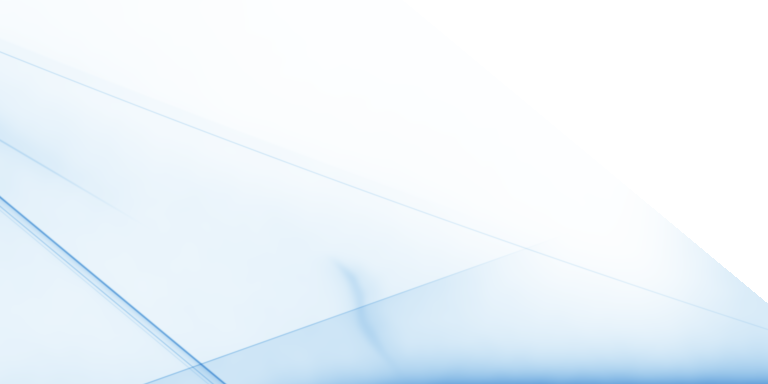
A Shadertoy shader for this background:

```glsl
// Pale blue abstract backdrop: soft glows, thin crossing light lines and a smoky wisp.

vec2 hashGradient(vec2 cell) {
    float angle = 6.2832 * fract(sin(dot(cell, vec2(127.1, 311.7))) * 43758.5);
    return vec2(cos(angle), sin(angle));
}

float gradientNoise(vec2 p) {
    vec2 i = floor(p), f = fract(p);
    vec2 u = f * f * (3.0 - 2.0 * f);
    vec2 e = vec2(0.0, 1.0);
    float low = mix(dot(hashGradient(i), f), dot(hashGradient(i + e.yx), f - e.yx), u.x);
    float high = mix(dot(hashGradient(i + e.xy), f - e.xy), dot(hashGradient(i + 1.0), f - 1.0), u.x);
    return mix(low, high, u.y);
}

// Signed distance to the line through a and b, positive above it when a is left of b
float lineSide(vec2 p, vec2 a, vec2 b) {
    vec2 d = normalize(b - a);
    return d.x * (p.y - a.y) - d.y * (p.x - a.x);
}

float bell(float d, float width) {
    return exp(-d * d / (width * width));
}

void mainImage(out vec4 fragColor, in vec2 fragCoord) {
    // Height is 1, the wide canvas spans x from 0 to 2
    vec2 p = fragCoord / iResolution.xy * vec2(2.0, 1.0);
    float pixel = 1.0 / iResolution.y;
    float hair = max(0.0022, 0.6 * pixel);
    float grain = gradientNoise(p * 9.0) + 0.5 * gradientNoise(p * 23.0);

    // Broad washes of ink over white
    float arc = (p.y - 0.865 + 0.40 * p.x - 0.0192 * p.x * p.x) * 0.94;
    float belowArc = smoothstep(0.10, -0.22, arc);
    float ink = 0.008 + 0.055 * belowArc;
    ink += 0.055 * exp(-p.x * 3.5) * bell(p.y - 0.58, 0.30);
    ink += 0.030 * bell(length((p - vec2(0.85, 0.28)) * vec2(0.8, 1.0)), 0.28);
    ink += 0.012 * smoothstep(0.9, 0.0, p.x);

    // Glow along the right edge
    ink += 0.19 * pow(smoothstep(1.55, 2.02, p.x), 1.8) * (0.25 + 0.75 * bell(p.y - 0.48, 0.38));

    // Dark band along the bottom, strongest at the right
    float bandSide = smoothstep(0.55, 1.35, p.x);
    ink += bandSide * (0.55 * exp(-p.y / 0.032) + 0.16 * exp(-p.y / 0.09));
    ink += 0.06 * exp(-p.y / 0.10);

    // Rising plane with a bright upper edge
    float rise = lineSide(p, vec2(0.378, 0.0), vec2(1.432, 0.375));
    float planeFade = smoothstep(1.50, 0.95, p.x);
    ink += smoothstep(pixel, -pixel, rise) * planeFade * (0.035 + 0.075 * exp(rise / 0.13));
    ink += bell(rise, hair) * planeFade * mix(0.26, 0.13, smoothstep(0.4, 1.3, p.x));

    // Long shallow arc and its faint companion
    ink += bell(arc, hair) * mix(0.13, 0.07, p.x * 0.5);
    ink += 0.018 * smoothstep(0.037, 0.029, arc) * smoothstep(-0.04, 0.03, arc)
         * smoothstep(1.6, 0.4, p.x);

    // Short fading streak on the left
    float streak = lineSide(p, vec2(0.0, 0.635), vec2(0.286, 0.466));
    float streakFade = smoothstep(0.42, 0.0, p.x);
    ink += streakFade * (0.15 * bell(streak, hair * 1.3) + 0.045 * bell(streak - 0.012, 0.04));

    // Steep beam: sharp edge, tinted body and two thin parallels
    float beam = lineSide(p, vec2(0.0, 0.487), vec2(0.586, 0.0));
    ink += 0.58 * bell(beam, hair * 1.25);
    ink += 0.24 * smoothstep(pixel, -pixel, beam) * exp(beam / 0.012);
    float parallelLine = lineSide(p, vec2(0.0, 0.463), vec2(0.555, 0.0));
    ink += 0.20 * bell(parallelLine, hair) + 0.08 * bell(parallelLine + 0.008, hair);

    // Smoky wisp bending down through the plane
    float drop = 0.32 - p.y;
    float spine = 0.875 + 0.52 * drop + 0.012 * sin(drop * 26.0) + 0.012 * grain;
    float wispFade = smoothstep(-0.03, 0.05, drop) * smoothstep(0.34, 0.16, drop);
    float offset = p.x - spine;
    ink += wispFade * (0.09 * bell(offset, 0.016) + 0.07 * bell(offset - 0.01, 0.055));

    // Slight mottling, then absorb light into blue
    ink *= 1.0 + 0.10 * grain;
    vec3 color = exp(-ink * vec3(1.0, 0.50, 0.17));
    fragColor = vec4(color, 1.0);
}
```
